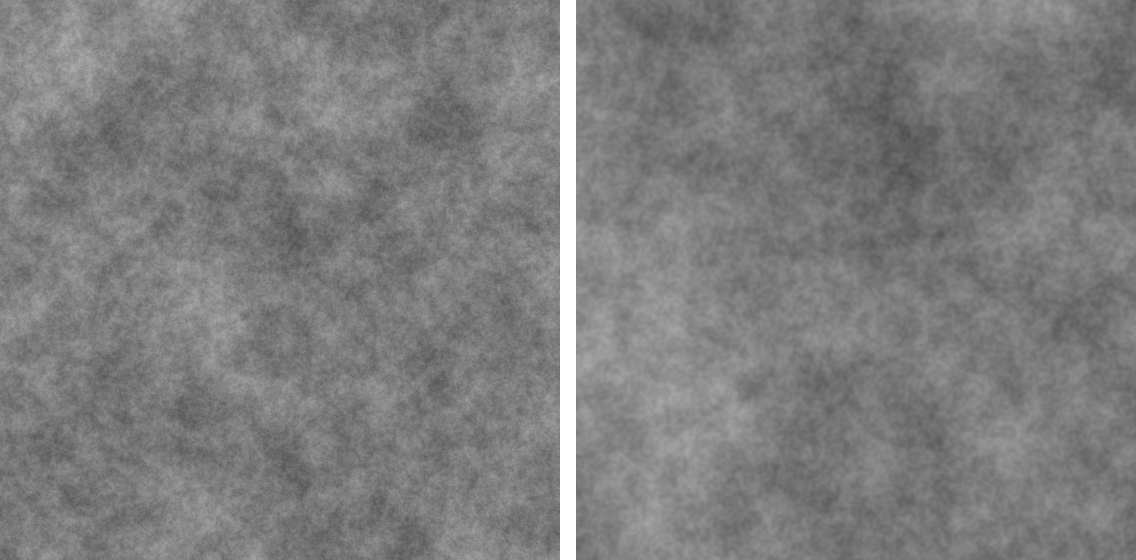
Left: the whole. Right: its middle third, enlarged.
Reproduce this texture procedurally as a WebGL 1 fragment shader.

```glsl
precision highp float;
// Soft grey cloud noise: layered sine waves from broad patches to fine grain.

uniform vec2 u_resolution;

#define MEAN_GREY 0.502
#define CONTRAST 0.046
#define BASE_CELLS 3.0
#define LACUNARITY 1.95
#define GAIN 0.94
#define OCTAVES 8
#define WAVE_NUMBER 2.5
#define TURN 0.65

const float TAU = 6.2831853;

// Two random values in 0..1 for a lattice point
vec2 hash22(vec2 p) {
  vec3 q = fract(vec3(p.xyx) * vec3(0.1031, 0.1030, 0.0973));
  q += dot(q, q.yzx + 33.33);
  return fract((q.xx + q.yz) * q.zy);
}

// Sine wave of random direction and phase around a lattice point
float cellWave(vec2 cell, vec2 offset, float seed) {
  vec2 random = hash22(cell + seed) * TAU;
  vec2 direction = vec2(cos(random.x), sin(random.x));
  return sin(dot(direction, offset) * WAVE_NUMBER + random.y);
}

// Blend of the four nearest waves, with even variance across the cell
float waveNoise(vec2 p, float seed) {
  vec2 cell = floor(p);
  vec2 local = p - cell;
  vec2 blend = local * local * (3.0 - 2.0 * local);
  float sum = 0.0;
  float power = 0.0;
  for (int y = 0; y < 2; y++) {
    for (int x = 0; x < 2; x++) {
      vec2 corner = vec2(float(x), float(y));
      vec2 side = mix(1.0 - blend, blend, corner);
      float weight = side.x * side.y;
      sum += weight * cellWave(cell + corner, local - corner, seed);
      power += weight * weight;
    }
  }
  return sum * inversesqrt(0.5 * power);
}

// Octaves of near equal strength, scaled to unit deviation
float cloudNoise(vec2 p) {
  mat2 turn = mat2(cos(TURN), sin(TURN), -sin(TURN), cos(TURN));
  float cells = BASE_CELLS;
  float amplitude = 1.0;
  float sum = 0.0;
  float power = 0.0;
  for (int i = 0; i < OCTAVES; i++) {
    // Fade layers too fine for the canvas
    float visible = smoothstep(0.5, 1.3, u_resolution.y / cells);
    float seed = 17.0 + 41.0 * float(i);
    sum += amplitude * visible * waveNoise(p * cells, seed);
    power += amplitude * amplitude;
    p = turn * p;
    cells *= LACUNARITY;
    amplitude *= GAIN;
  }
  return sum * inversesqrt(power);
}

void main() {
  vec2 uv = gl_FragCoord.xy / u_resolution.y;
  float grey = MEAN_GREY + CONTRAST * cloudNoise(uv);
  gl_FragColor = vec4(vec3(grey), 1.0);
}
```
